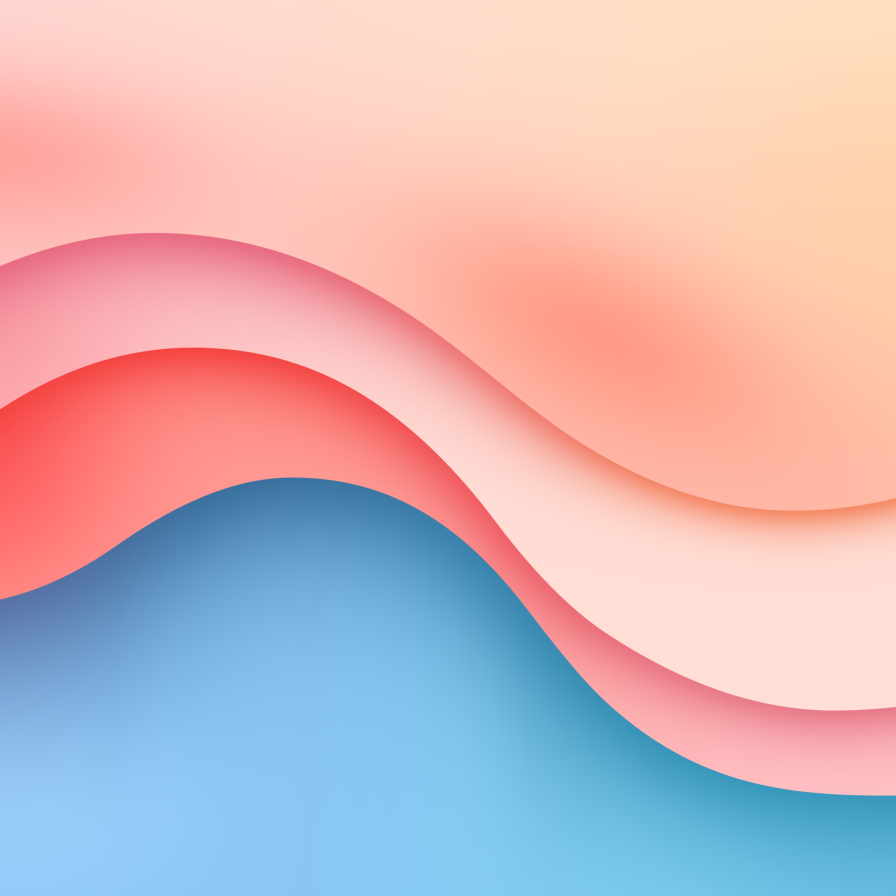
Reproduce this background procedurally as a Shadertoy shader.

```glsl
// Flowing paper waves: a peach sky above two pink ribbons and a blue sea, each with a soft shadow.

// Each knot holds x, height and slope.
const vec3 UPPER[6] = vec3[6](
    vec3(0.0, 0.703, 0.42), vec3(0.173, 0.740, 0.0), vec3(0.5, 0.6185, -0.76),
    vec3(0.651, 0.504, -0.62), vec3(0.885, 0.430, 0.0), vec3(1.0, 0.444, 0.24));
const vec3 MIDDLE[6] = vec3[6](
    vec3(0.0, 0.543, 0.66), vec3(0.215, 0.612, 0.0), vec3(0.553, 0.418, -1.33),
    vec3(0.677, 0.293, -0.66), vec3(0.931, 0.207, 0.0), vec3(1.0, 0.211, 0.11));
const vec3 LOWER[6] = vec3[6](
    vec3(0.0, 0.331, 0.22), vec3(0.130, 0.391, 0.70), vec3(0.3255, 0.467, 0.0),
    vec3(0.586, 0.323, -1.30), vec3(0.677, 0.216, -0.92), vec3(1.0, 0.112, 0.0));

// Cubic Hermite height between two knots.
float hermite(float x, vec3 a, vec3 b) {
    float span = b.x - a.x;
    float t = clamp((x - a.x) / span, 0.0, 1.0);
    float s = 1.0 - t;
    return mix(a.y, b.y, t * t * (3.0 - 2.0 * t))
         + span * t * s * (a.z * s - b.z * t);
}

float waveHeight(float x, vec3 knots[6]) {
    float height = knots[0].y;
    for (int i = 0; i < 5; i++) {
        if (x >= knots[i].x) height = hermite(x, knots[i], knots[i + 1]);
    }
    return height;
}

// Approximate distance below a wave, positive inside its layer.
float waveDepth(vec2 p, vec3 knots[6]) {
    float h = 0.002;
    float x0 = max(p.x - h, 0.0);
    float x1 = min(p.x + h, 1.0);
    float slope = (waveHeight(x1, knots) - waveHeight(x0, knots)) / (x1 - x0);
    return (waveHeight(p.x, knots) - p.y) / sqrt(1.0 + slope * slope);
}

// Soft elliptical glow with a tilted long axis.
float glow(vec2 p, vec2 center, vec2 radius, float angle) {
    float c = cos(angle), s = sin(angle);
    vec2 d = p - center;
    vec2 q = vec2(c * d.x + s * d.y, c * d.y - s * d.x) / radius;
    return exp(-dot(q, q));
}

// Lay a shaded sheet over the colour beneath it.
vec3 addLayer(vec3 below, vec3 fill, vec3 shade, float depth, float width, float pixel) {
    float shadow = exp(-pow(max(depth, 0.0) / width, 1.3));
    return mix(below, mix(fill, shade, shadow), smoothstep(-pixel, pixel, depth));
}

vec3 skyColor(vec2 p) {
    vec3 high = mix(vec3(1.0, 0.84, 0.82), vec3(1.0, 0.89, 0.77), p.x);
    vec3 low = mix(vec3(1.0, 0.71, 0.70), vec3(1.0, 0.73, 0.66), p.x);
    vec3 color = mix(low, high, smoothstep(0.40, 1.03, p.y));
    color = mix(color, vec3(1.0, 0.81, 0.64), 0.6 * glow(p, vec2(1.03, 0.74), vec2(0.28, 0.22), 0.0));
    color = mix(color, vec3(1.0, 0.60, 0.58), 0.8 * glow(p, vec2(-0.02, 0.83), vec2(0.24, 0.09), -0.1));
    return mix(color, vec3(1.0, 0.58, 0.50), 0.85 * glow(p, vec2(0.67, 0.625), vec2(0.23, 0.10), -0.45));
}

vec3 paleRibbonColor(vec2 p) {
    vec3 color = mix(vec3(0.99, 0.73, 0.74), vec3(1.0, 0.87, 0.84), smoothstep(0.0, 0.58, p.x));
    return mix(color, vec3(0.99, 0.57, 0.61), 0.5 * glow(p, vec2(-0.02, 0.60), vec2(0.14, 0.12), 0.0));
}

vec3 coralRibbonColor(vec2 p) {
    vec3 color = mix(vec3(1.0, 0.61, 0.58), vec3(1.0, 0.76, 0.77), smoothstep(0.25, 0.95, p.x));
    return mix(color, vec3(1.0, 0.32, 0.34), 0.75 * glow(p, vec2(-0.02, 0.48), vec2(0.17, 0.15), 0.5));
}

vec3 seaColor(vec2 p) {
    vec3 color = mix(vec3(0.54, 0.77, 0.96), vec3(0.52, 0.82, 0.95), smoothstep(0.25, 0.70, p.x));
    color = mix(color, vec3(0.62, 0.83, 1.0), 0.9 * glow(p, vec2(0.03, 0.10), vec2(0.20, 0.13), 0.0));
    return mix(color, vec3(0.36, 0.71, 0.86), 0.6 * glow(p, vec2(1.05, 0.04), vec2(0.27, 0.16), 0.0));
}

void mainImage(out vec4 fragColor, in vec2 fragCoord) {
    vec2 p = fragCoord / iResolution.xy;
    float pixel = 0.8 / min(iResolution.x, iResolution.y);
    float across = smoothstep(0.25, 0.85, p.x);

    // Shadow tints drift from left to right.
    vec3 roseShade = mix(vec3(0.91, 0.42, 0.51), vec3(0.96, 0.54, 0.40), across);
    vec3 redShade = mix(vec3(0.96, 0.27, 0.26), vec3(0.91, 0.48, 0.54), across);
    vec3 blueShade = mix(vec3(0.23, 0.44, 0.62), vec3(0.22, 0.60, 0.74), across);
    blueShade = mix(vec3(0.35, 0.45, 0.65), blueShade, smoothstep(0.0, 0.25, p.x));

    // Sheets from back to front.
    vec3 color = skyColor(p);
    color = addLayer(color, paleRibbonColor(p), roseShade,
                     waveDepth(p, UPPER), mix(0.052, 0.026, across), pixel);
    color = addLayer(color, coralRibbonColor(p), redShade,
                     waveDepth(p, MIDDLE), mix(0.050, 0.036, across), pixel);
    color = addLayer(color, seaColor(p), blueShade,
                     waveDepth(p, LOWER), mix(0.110, 0.070, across), pixel);
    fragColor = vec4(color, 1.0);
}
```
